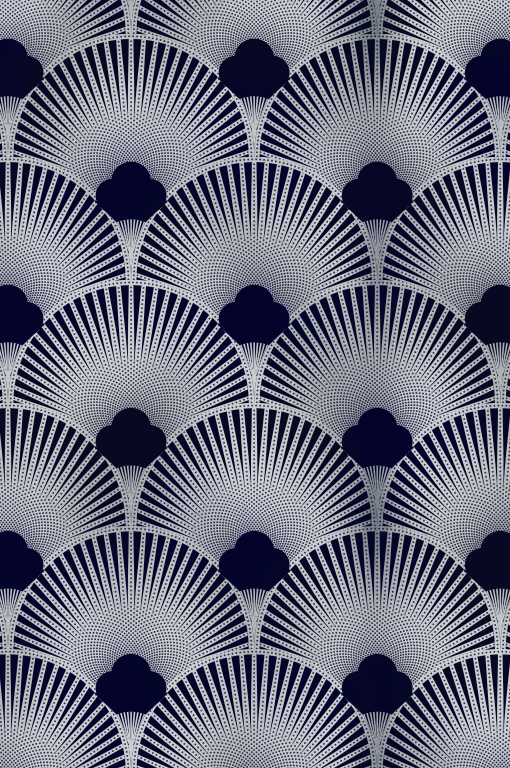
Give the GLSL for this pattern, as a Shadertoy shader.

```glsl
// Layout, in scallop radii
const float VIEW_HEIGHT = 6.24;
const vec2  LATTICE_ORIGIN = vec2(0.065, -0.033);
// Fan
const float FOCUS_DROP = 0.30;
const float RAY_PITCH = 0.082;
const float GAP_SHARE = 0.64;
const float GAP_START = 0.36;
const float RIM_WIDTH = 0.044;
const float DOT_RADIUS = 0.0072;
const float DOT_STEP = 0.033;
// Stem spray
const float SPRAY_DROP = 0.82;
const float SPRAY_LENGTH = 0.31;
const float SPRAY_PITCH = 0.09;
const float SPRAY_LINE = 0.0065;
// Foil
const float FOLD_X = 0.735;
const float FOLD_WIDTH = 0.045;
const float FOLD_DEPTH = 0.5;
const vec3 SILVER_LIGHT = vec3(0.79, 0.81, 0.82);
const vec3 SILVER_MID = vec3(0.64, 0.66, 0.67);
const vec3 SILVER_DARK = vec3(0.42, 0.45, 0.49);
const vec3 NAVY = vec3(0.015, 0.015, 0.17);
const vec3 NAVY_DULL = vec3(0.03, 0.04, 0.12);

float pixelSize;

float cover(float dist) {
    return clamp(0.5 - dist / pixelSize, 0.0, 1.0);
}

vec2 gradientAt(vec2 cell) {
    float h = fract(sin(dot(cell, vec2(127.1, 311.7))) * 43758.5);
    return vec2(cos(6.2832 * h), sin(6.2832 * h));
}

float gradientNoise(vec2 p) {
    vec2 i = floor(p), f = fract(p);
    vec2 w = f * f * f * (f * (f * 6.0 - 15.0) + 10.0);
    vec2 e = vec2(1.0, 0.0);
    float low = mix(dot(gradientAt(i), f), dot(gradientAt(i + e), f - e), w.x);
    float high = mix(dot(gradientAt(i + e.yx), f - e.yx),
                     dot(gradientAt(i + 1.0), f - 1.0), w.x);
    return mix(low, high, w.y);
}

// Position relative to the nearest scallop centre of a row
vec2 scallopLocal(vec2 p, float row) {
    return vec2(mod(p.x - row + 1.0, 2.0) - 1.0, p.y - row);
}

// Dot in a row: offset across the row, position along it
float dotRow(float across, float along) {
    float step_ = (fract(along / DOT_STEP) - 0.5) * DOT_STEP;
    return cover(length(vec2(across, step_)) - DOT_RADIUS);
}

// Navy coverage of one fan: tapered gaps, dotted rays and a dotted rim
float fanInk(vec2 q) {
    vec2 fromFocus = q + vec2(0.0, FOCUS_DROP);
    float r = length(fromFocus);
    float angle = atan(fromFocus.x, fromFocus.y);
    float s = FOCUS_DROP * sin(angle);
    float reach = r / (FOCUS_DROP * cos(angle) + sqrt(1.0 - s * s));

    float arc = RAY_PITCH * r;
    float fromGap = abs(fract(angle / RAY_PITCH) - 0.5);
    float gapShare = GAP_SHARE * smoothstep(GAP_START, 1.02, reach);
    float rimDist = length(q) - 1.0;
    float gap = cover(max((fromGap - 0.5 * gapShare) * arc, rimDist + RIM_WIDTH));
    gap *= smoothstep(0.02, 0.10, gapShare);

    float insideRim = cover(rimDist + RIM_WIDTH);
    float rayDots = dotRow((0.5 - fromGap) * arc, r);
    float fillDots = dotRow(fromGap * arc, r + 0.5 * DOT_STEP);
    fillDots *= 1.0 - smoothstep(0.04, 0.12, gapShare);
    float rimDots = dotRow(rimDist + 0.5 * RIM_WIDTH, atan(q.x, q.y));
    return max(gap, 0.8 * max(insideRim * max(rayDots, fillDots), rimDots));
}

// Three lobes over a tapering foot
float cloverDist(vec2 q) {
    q.x = abs(q.x);
    float lobes = min(length(q - vec2(0.0, -0.203)) - 0.163,
                      length(q - vec2(0.150, -0.317)) - 0.138);
    float foot = max(dot(q - vec2(0.285, -0.374), vec2(0.69, -0.724)), q.y + 0.355);
    return min(lobes, foot);
}

// Silver coverage of the fine lines spreading above the stem
float spraySilver(vec2 q) {
    vec2 fromRoot = q + vec2(0.0, SPRAY_DROP);
    float r = length(fromRoot);
    float angle = atan(fromRoot.x, fromRoot.y);
    float across = abs(fract(angle / SPRAY_PITCH + 0.5) - 0.5) * SPRAY_PITCH * r;
    float lines = cover(max(across - SPRAY_LINE, r - SPRAY_LENGTH));
    float fan = cover((abs(angle) - 4.5 * SPRAY_PITCH) * r);
    return max(lines * fan, cover(q.y + SPRAY_DROP - 0.04));
}

vec3 foil(vec2 uv, vec2 p) {
    float fold = exp(-pow((uv.x - FOLD_X) / FOLD_WIDTH, 2.0));
    fold *= 0.65 + 0.35 * cos(3.14159 * (p.y - 0.1));
    float tone = 0.72 + 0.45 * gradientNoise(p * vec2(1.3, 0.7))
               + 0.15 * gradientNoise(p * 40.0) - FOLD_DEPTH * fold;
    vec3 silver = mix(SILVER_DARK, SILVER_MID, smoothstep(0.0, 0.5, tone));
    return mix(silver, SILVER_LIGHT, smoothstep(0.4, 0.9, tone));
}

void mainImage(out vec4 fragColor, in vec2 fragCoord) {
    vec2 uv = fragCoord / iResolution.xy;
    pixelSize = VIEW_HEIGHT / iResolution.y;
    vec2 p = fragCoord * pixelSize - LATTICE_ORIGIN;

    // Each band shows the upper half of one row over the lower half of the next
    float row = floor(p.y);
    vec2 front = scallopLocal(p, row);
    vec2 back = scallopLocal(p, row + 1.0);
    float inFront = cover(length(front) - 1.0);

    float backInk = mix(fanInk(back), 1.0, cover(back.y + 0.37));
    float ink = mix(backInk, fanInk(front), inFront);
    ink = max(ink, cover(cloverDist(back)));
    float spray = spraySilver(back) * cover(back.y + 0.4) * (1.0 - inFront);
    ink *= 1.0 - spray;

    float dull = smoothstep(-0.3, 0.3, gradientNoise(p * 0.9 + 7.0));
    vec3 navy = mix(NAVY, NAVY_DULL, 0.7 * dull);
    fragColor = vec4(mix(foil(uv, p), navy, ink), 1.0);
}
```
